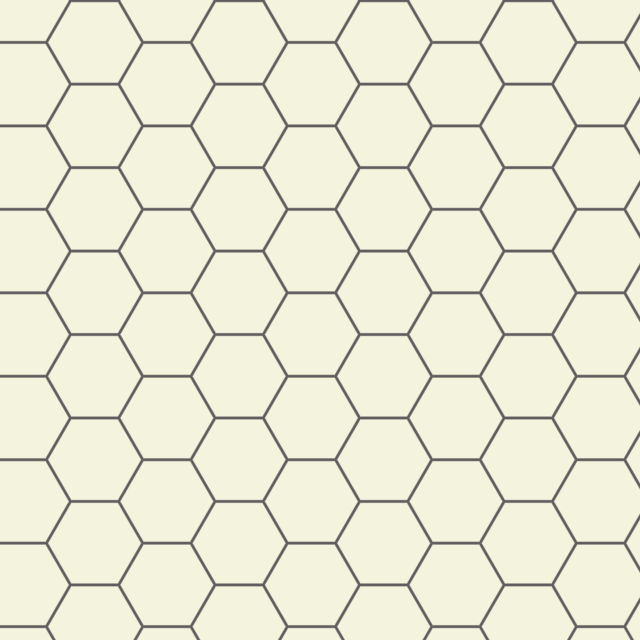
A Shadertoy shader for this pattern:

```glsl
// Draws a honeycomb of flat-topped hexagons in thin grey lines on cream.

#define PITCH 0.1304                  // height of one cell
#define CENTER vec2(0.1478, 0.9337)   // center of one cell
#define LINE_WIDTH 0.0044
#define EDGE_SOFTNESS 0.0015
#define CREAM vec3(0.957, 0.955, 0.870)
#define GREY vec3(0.370, 0.362, 0.365)

// Offset from the nearest center of a hexagonal lattice with unit row height.
vec2 hexCell(vec2 p) {
    vec2 period = vec2(sqrt(3.0), 1.0);
    vec2 a = mod(p, period) - 0.5 * period;
    vec2 b = mod(p - 0.5 * period, period) - 0.5 * period;
    return dot(a, a) < dot(b, b) ? a : b;
}

// Distance from a point in a cell to the nearest side of its hexagon.
float hexEdge(vec2 cell) {
    vec2 q = abs(cell);
    return 0.5 - max(q.y, dot(q, vec2(0.5 * sqrt(3.0), 0.5)));
}

void mainImage(out vec4 fragColor, in vec2 fragCoord) {
    vec2 uv = fragCoord / iResolution.y;

    // Distance to the mesh in canvas units
    float dist = PITCH * hexEdge(hexCell((uv - CENTER) / PITCH));

    // Soft-edged line, never sharper than a pixel
    float soft = max(EDGE_SOFTNESS, 0.7 / iResolution.y);
    float halfWidth = 0.5 * LINE_WIDTH;
    float ink = 1.0 - smoothstep(halfWidth - soft, halfWidth + soft, dist);

    fragColor = vec4(mix(CREAM, GREY, ink), 1.0);
}
```
